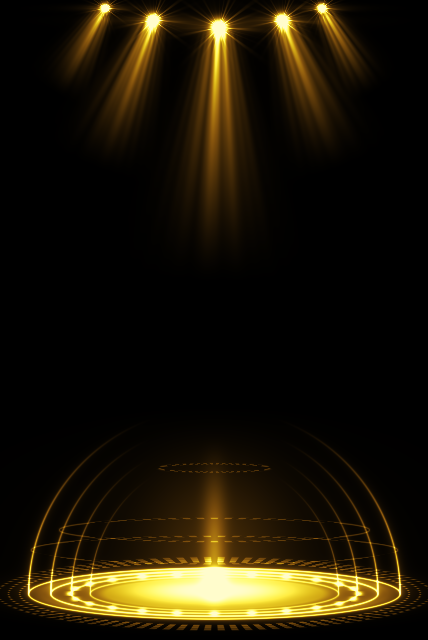
A WebGL 2 fragment shader for this background:

```glsl
#version 300 es
precision highp float;

uniform vec2 u_resolution;
out vec4 fragColor;

const float TAU = 6.2831853;

// Lamps and beams (unit: canvas width)
const float BEAM_REACH = 0.60;
const float BEAM_SPREAD = 0.165;
const float BEAM_POWER = 0.95;
const float STAR_RADIUS = 0.019;

// Stage
const vec2 STAGE = vec2(0.501, 0.108);
const float STAGE_TILT = 0.137;
const float DOT_TILT = 0.165;
const float OUTER_RADIUS = 0.434;
const float LINE_WIDTH = 0.0022;
const float SPOT_COUNT = 24.0;
const float SPOT_RADIUS = 0.337;

float hash(float n) {
    return fract(sin(n * 127.1 + 3.7) * 43758.55);
}

// 1D gradient noise repeating after a whole number of cells
float gradientNoise(float x, float period) {
    float cell = floor(x), f = fract(x);
    float a = (hash(mod(cell, period)) * 2.0 - 1.0) * f;
    float b = (hash(mod(cell + 1.0, period)) * 2.0 - 1.0) * (f - 1.0);
    return mix(a, b, f * f * f * (f * (f * 6.0 - 15.0) + 10.0));
}

float bell(float d, float width) {
    return exp(-d * d / (width * width));
}

float glowLine(float d, float width) {
    return bell(d, width) + 0.28 * exp(-abs(d) / (width * 3.5));
}

// Approximate distance to a flattened ring
float ringDistance(vec2 q, float radius, float tilt) {
    float r = length(vec2(q.x, q.y / tilt));
    float slope = length(vec2(q.x, q.y / (tilt * tilt))) / max(r, 1e-4);
    return (r - radius) / max(slope, 1.0);
}

float dashes(vec2 q, float tilt, float count) {
    float turn = atan(q.y / tilt, q.x) / TAU;
    return 1.0 - smoothstep(0.2, 0.32, abs(fract(turn * count) - 0.5));
}

float lamp(vec2 p, float k, float top) {
    float a = abs(k);
    float side = sign(k);
    float size = 1.0 - 0.1 * a - 0.06 * a * a;
    vec2 center = vec2(0.512 - 0.0033 * a * a + side * (0.1745 * a - 0.024 * a * a),
                       top - 0.064 + 0.0115 * a + 0.0055 * a * a);
    vec2 q = p - center;

    // Widening beam with streaks along its length
    float lean = side * (0.46 * a - 0.09 * a * a) - 0.025 * (1.0 - min(a, 1.0));
    vec2 axis = normalize(vec2(lean, -1.0));
    float along = dot(q, axis);
    float across = dot(q, vec2(-axis.y, axis.x));
    float s = max(along, 0.0);
    float v = across / (0.025 * size + BEAM_SPREAD * s);
    float streak = 0.85 + 1.1 * gradientNoise(v * 3.2 + k * 7.0 + 50.0, 100.0);
    float fade = pow(max(1.0 - s / (BEAM_REACH * pow(0.62, a)), 0.0), 1.5);
    float beam = BEAM_POWER * exp(-v * v) * streak * fade * smoothstep(0.0, 0.025, along);
    beam += 0.3 * bell(v, 0.22) * fade * smoothstep(0.0, 0.03, along);

    // Star with uneven rays and a soft sideways flare
    float r = length(q);
    float turn = atan(q.y, q.x) / TAU + 0.5;
    float rays = smoothstep(-0.05, 0.4, gradientNoise(turn * 44.0, 44.0));
    float star = 1.7 * bell(r, STAR_RADIUS * size);
    star += (0.25 + 1.3 * rays) * exp(-r / (STAR_RADIUS * 1.35 * size));
    star += 0.3 * exp(-abs(q.x) / (0.07 * size)) * bell(q.y, 0.014 * size);
    return beam + star;
}

float stage(vec2 q) {
    float r = length(vec2(q.x, q.y / STAGE_TILT));

    // Lit floor and hot centre
    float e = 0.34 * (1.0 - smoothstep(0.40, 0.45, r));
    e += 0.22 * (1.0 - smoothstep(0.25, 0.29, r)) + 0.65 * bell(r, 0.19);
    e += 0.14 * exp(-max(r - OUTER_RADIUS, 0.0) / 0.05);
    e += 0.7 * bell(length(q - vec2(0.0, 0.008)), 0.022);

    // Concentric rings and the arches standing on them
    for (float i = 0.0; i < 4.0; i++) {
        float radius = OUTER_RADIUS - 0.054 * i + 0.002 * i * i;
        float power = 1.0 - 0.17 * i;
        e += 0.65 * power * glowLine(ringDistance(q, radius, STAGE_TILT), LINE_WIDTH);
        float arch = length(q / vec2(1.0, 1.0 + 0.03 * i)) - radius;
        float fade = smoothstep(-0.01, 0.015, q.y) * pow(max(1.0 - q.y / (radius * 0.95), 0.0), 1.3);
        e += 0.95 * power * fade * glowLine(arch, LINE_WIDTH * (1.1 - 0.1 * i));
    }

    // Small lights spaced around the floor
    float turn = atan(q.y / STAGE_TILT, q.x);
    float slot = floor(turn / TAU * SPOT_COUNT + 0.5) * TAU / SPOT_COUNT;
    vec2 spot = SPOT_RADIUS * vec2(cos(slot), STAGE_TILT * sin(slot));
    e += 0.75 * bell(length((q - spot) * vec2(0.6, 1.0)), 0.0055);

    // Dotted rings on the floor outside
    for (float i = 0.0; i < 3.0; i++) {
        float d = ringDistance(q, 0.455 + 0.026 * i, DOT_TILT);
        e += (0.42 - 0.07 * i) * bell(d, LINE_WIDTH) * dashes(q, DOT_TILT, 100.0);
    }

    // Faint dashed hoops floating above
    for (float i = 0.0; i < 3.0; i++) {
        vec2 h = q - vec2(0.0, 0.102 + 0.047 * i + 0.049 * i * (i - 1.0));
        float radius = 0.428 - 0.066 * i - 0.0835 * i * (i - 1.0);
        float d = ringDistance(h, radius, 0.075);
        e += 0.26 * bell(d, LINE_WIDTH * 0.8) * dashes(h, 0.075, 80.0 - 10.0 * i);
    }

    // Rising column and haze
    float rise = smoothstep(-0.01, 0.02, q.y);
    float height = max(q.y, 0.0);
    e += rise * 0.48 * bell(q.x, 0.026) * (1.0 - smoothstep(0.05, 0.38, height));
    e += rise * 0.22 * bell(q.x, 0.16) * (1.0 - smoothstep(0.06, 0.45, height));
    e += rise * 0.07 * bell(q.x, 0.36) * (1.0 - smoothstep(0.0, 0.46, height));
    return e;
}

// Black through amber and gold to warm white
vec3 gold(float e) {
    float green = mix(0.62, 0.99, smoothstep(0.45, 1.2, e));
    float blue = mix(0.10, 0.80, smoothstep(0.8, 1.45, e));
    return min(e, 1.0) * vec3(1.0, green, blue);
}

void main() {
    vec2 p = gl_FragCoord.xy / u_resolution.x;
    float top = u_resolution.y / u_resolution.x;
    float energy = stage(p - STAGE);
    for (float k = -2.0; k <= 2.0; k++) energy += lamp(p, k, top);
    fragColor = vec4(gold(energy), 1.0);
}
```
